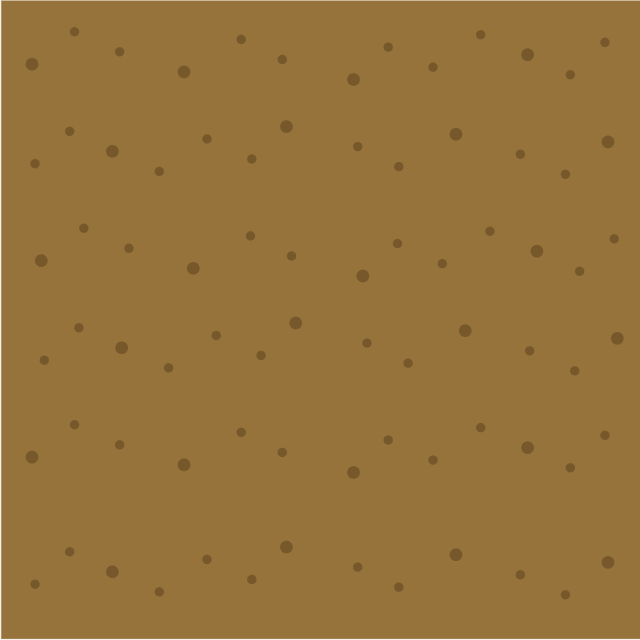
Write a WebGL 1 fragment shader that draws this texture.

```glsl
precision highp float;
// Flat tan brown ground with bands of small, sparse, darker round dots.

uniform vec2 u_resolution;

#define GROUND_COLOR vec3(0.59, 0.45, 0.23)
#define DOT_COLOR    vec3(0.467, 0.347, 0.167)
#define RIM_COLOR    vec3(0.96, 0.95, 0.92)
#define COLUMNS      13
#define BANDS        6
#define LARGE_COUNT  4.0
#define SMALL_RADIUS 0.0073
#define LARGE_RADIUS 0.0099
#define BAND_SPREAD  0.082
#define SIDE_MARGIN  0.05
#define JITTER       1.5
#define RIM_WIDTH    0.00195

float hash(float n) {
  return fract(sin(n * 78.233 + 4.7) * 437.585);
}

// Offset of a dot from the centre of its band.
vec2 motifPoint(float column) {
  float jitter = (hash(column) - 0.5) * JITTER;
  float along = clamp((column + jitter) / float(COLUMNS - 1), 0.0, 1.0) - 0.5;
  float across = fract(column * 0.618 + 0.35) - 0.5;
  return vec2(along * (1.0 - 2.0 * SIDE_MARGIN), across * BAND_SPREAD);
}

// Bands come in pairs; the middle pair is shifted, the lowest band is set apart.
vec2 bandCentre(float band) {
  float pair = floor(band * 0.5 + 0.01);
  float second = band - 2.0 * pair;
  float last = step(float(BANDS) - 1.5, band);
  float depth = 0.088 + pair * 0.307 + second * 0.146 + last * 0.043;
  float shift = abs(pair - 1.0) < 0.5 ? 0.0145 : 0.0;
  return vec2(0.5 + shift, 1.0 - depth);
}

// Signed distance to the nearest dot.
float dotDistance(vec2 p) {
  float nearest = 1.0;
  for (int b = 0; b < BANDS; b++) {
    float band = float(b);
    vec2 centre = bandCentre(band);
    // Every second band is the motif turned by half a circle.
    float turn = mod(band, 2.0) < 0.5 ? 1.0 : -1.0;
    for (int c = 0; c < COLUMNS; c++) {
      float column = float(c);
      float rank = mod(column * LARGE_COUNT + 2.0, float(COLUMNS));
      float radius = rank < LARGE_COUNT - 0.5 ? LARGE_RADIUS : SMALL_RADIUS;
      vec2 position = centre + turn * motifPoint(column);
      nearest = min(nearest, length(p - position) - radius);
    }
  }
  return nearest;
}

// Share of a pixel covered by a rim of the given width.
float rimCover(float edgeDistance, float width, float pixel) {
  return clamp((width - edgeDistance) / pixel + 0.5, 0.0, 1.0);
}

void main() {
  vec2 p = gl_FragCoord.xy / u_resolution;
  float pixel = 1.0 / min(u_resolution.x, u_resolution.y);

  // Dots with an edge one pixel wide
  float dots = clamp(0.5 - dotDistance(p) / pixel, 0.0, 1.0);
  vec3 color = mix(GROUND_COLOR, DOT_COLOR, dots);

  // Hairline pale rim: full on the left and bottom, half on the top
  float rim = max(rimCover(p.x, RIM_WIDTH, pixel),
                  rimCover(p.y, RIM_WIDTH * 0.9, pixel));
  rim = max(rim, rimCover(1.0 - p.y, RIM_WIDTH * 0.45, pixel));
  color = mix(color, RIM_COLOR, rim);

  gl_FragColor = vec4(color, 1.0);
}
```
